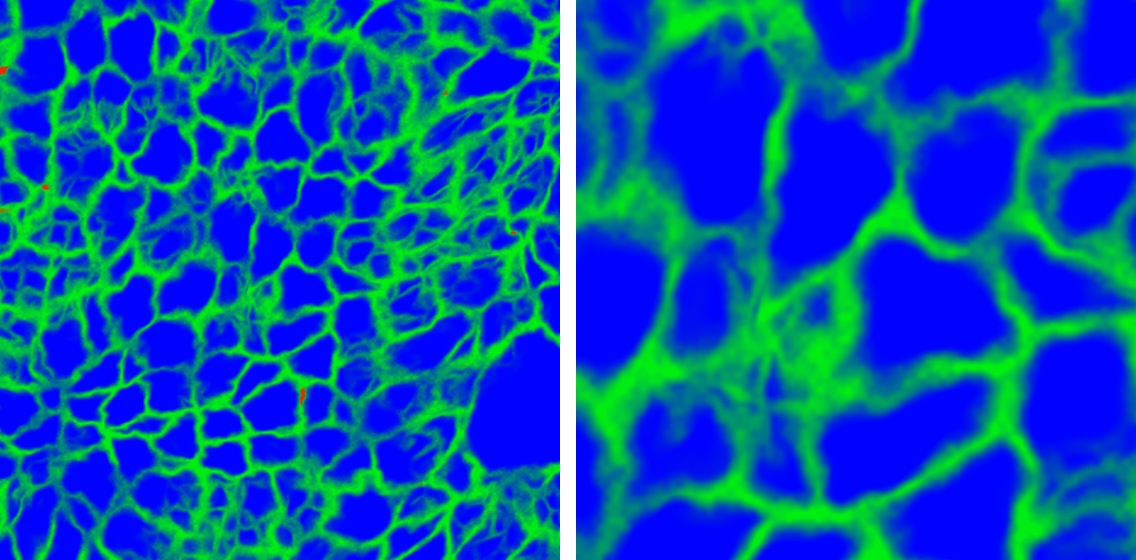
Left: the whole. Right: its middle third, enlarged.
This pattern is drawn by a Shadertoy shader. Its source:

```glsl
const vec3 VOID_BLUE = vec3(0.0, 0.005, 0.995);
const vec3 WALL_GREEN = vec3(0.0, 0.93, 0.07);
const vec3 SPECK_RED = vec3(0.92, 0.16, 0.02);

const float CELLS = 11.8;           // coarse cells across the canvas
const float FINE_RATIO = 2.2;       // fine mesh density against the coarse one
const float SIZE_SPREAD = 0.65;     // variation of cell sizes
const float CORNER_ROUNDING = 18.0; // lower is rounder
const float WALL_CORE = -0.001;     // half widths, in canvas units
const float WALL_EDGE = 0.0152;
const float FINE_EDGE = 0.011;
const float FINE_LEVEL = 0.55;
const float GRAIN = 0.15;
const vec2 LARGE_CELL = vec2(0.945, 0.25);
const float LARGE_WEIGHT = 2.0;

float hash(vec2 p) {
    return fract(sin(dot(p, vec2(127.1, 311.7))) * 43758.5453);
}

vec2 hash2(vec2 p) {
    return vec2(hash(p), hash(p + 57.3));
}

float noise(vec2 p) {
    vec2 i = floor(p), f = fract(p);
    f = f * f * (3.0 - 2.0 * f);
    return mix(mix(hash(i), hash(i + vec2(1, 0)), f.x),
               mix(hash(i + vec2(0, 1)), hash(i + vec2(1, 1)), f.x), f.y);
}

float fbm(vec2 p) {
    return 0.55 * noise(p) + 0.3 * noise(p * 2.1 + 7.7) + 0.15 * noise(p * 4.3 + 3.1);
}

vec2 noise2(vec2 p) {
    return vec2(noise(p), noise(p + 31.7)) - 0.5;
}

// Canvas position to cell space: diagonal stretch, broad bend, fine wobble
vec2 cellSpace(vec2 uv) {
    vec2 p = mat2(1.02, -0.09, -0.09, 1.0) * uv * CELLS;
    p += 1.3 * noise2(p * 0.3);
    return p + 0.32 * noise2(p * 1.9 + 5.0) + 0.13 * noise2(p * 5.0);
}

float siteWeight(vec2 id, vec2 largeId) {
    float w = SIZE_SPREAD * (hash(id + 19.1) - 0.5);
    return id == largeId ? LARGE_WEIGHT : w;
}

// Rounded distance to the nearest border of a weighted Voronoi diagram
float wallDistance(vec2 p, vec2 largeId) {
    vec2 base = floor(p), nearest = vec2(0);
    float best = 1e5;
    for (int j = -2; j <= 2; j++)
    for (int i = -2; i <= 2; i++) {
        vec2 id = base + vec2(i, j);
        vec2 r = id + 0.08 + 0.84 * hash2(id) - p;
        float power = dot(r, r) - siteWeight(id, largeId);
        if (power < best) { best = power; nearest = r; }
    }
    float sum = 1e-9;
    for (int j = -2; j <= 2; j++)
    for (int i = -2; i <= 2; i++) {
        vec2 id = base + vec2(i, j);
        vec2 r = id + 0.08 + 0.84 * hash2(id) - p;
        float gap = length(r - nearest);
        if (gap > 1e-3) {
            float power = dot(r, r) - siteWeight(id, largeId);
            sum += exp(-CORNER_ROUNDING * (power - best) / (2.0 * gap));
        }
    }
    return -log(sum) / CORNER_ROUNDING;
}

void mainImage(out vec4 fragColor, in vec2 fragCoord) {
    vec2 uv = fragCoord / iResolution.y;
    vec2 p = cellSpace(uv);
    vec2 largeId = floor(cellSpace(LARGE_CELL));

    // Main walls, brighter and dimmer along their length
    float d = wallDistance(p, largeId) / CELLS;
    float strength = mix(0.5, 1.02, smoothstep(0.25, 0.68, fbm(uv * 19.0 + 2.0)));
    float wall = strength * (1.0 - smoothstep(WALL_CORE, WALL_EDGE, d));

    // Faint fine mesh and haze in patches, kept out of the large cell
    float patches = smoothstep(0.44, 0.68, fbm(uv * 9.0 + 40.0));
    patches *= smoothstep(0.08, 0.15, length(uv - LARGE_CELL));
    float fineD = wallDistance(p * FINE_RATIO + 90.0, vec2(-999)) / (CELLS * FINE_RATIO);
    float mesh = FINE_LEVEL * patches * (1.0 - smoothstep(0.0, FINE_EDGE, fineD));
    float haze = 0.2 * patches * (1.0 - smoothstep(0.012, 0.028, d));
    float level = wall + (1.0 - min(wall, 1.0)) * (mesh + haze);

    // Soft grain, strongest on the half-lit slopes
    float grain = noise(uv * 230.0) + noise(uv * 120.0 + 9.0) - 1.0;
    level += GRAIN * grain * smoothstep(0.03, 0.3, level);
    level = clamp(level, 0.0, 1.0);

    // Rare hot specks on the brightest walls
    float speck = smoothstep(0.93, 0.97, noise(uv * 24.0 + 13.0));
    speck *= smoothstep(0.76, 0.9, level);

    vec3 color = mix(VOID_BLUE, WALL_GREEN, level);
    fragColor = vec4(mix(color, SPECK_RED, speck), 1.0);
}
```
